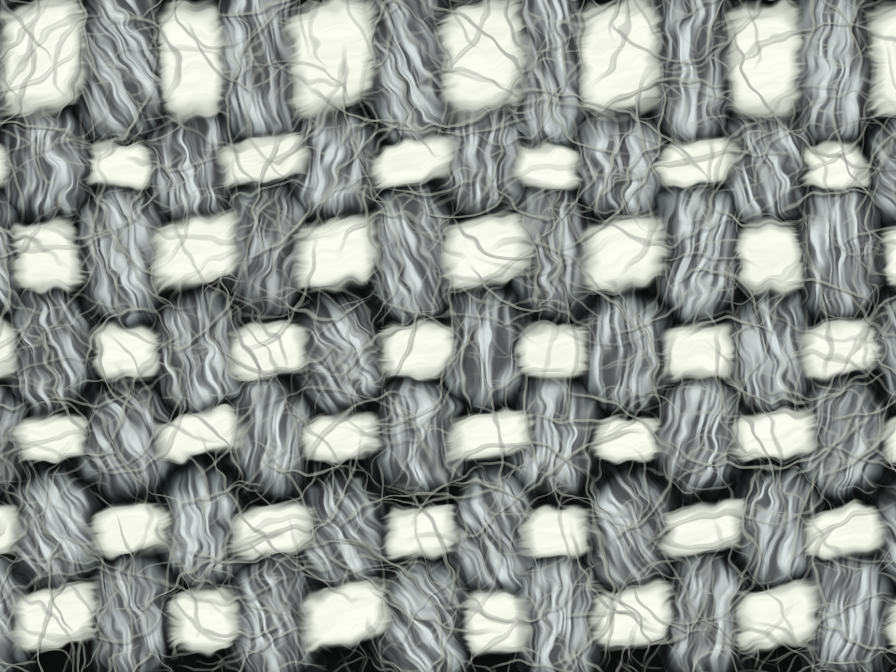
This texture is drawn by a Shadertoy shader. Its source:

```glsl
const int ROWS = 7;
const float ROW_Y[ROWS] = float[ROWS](.913, .757, .622, .479, .349, .210, .080);
const float ROW_HALF[ROWS] = float[ROWS](.084, .033, .052, .041, .034, .036, .045);
const float PITCH = .1068;
const float FIRST_X = .068;

const vec3 GAP = vec3(.08, .09, .09);
const vec3 SLATE = vec3(.29, .31, .31);
const vec3 ASH = vec3(.59, .61, .61);
const vec3 FIBRE = vec3(.73, .75, .71);
const vec3 CREAM = vec3(.98, .99, .94);

float hash(vec2 p) {
    vec3 q = fract(p.xyx * vec3(.1031, .1030, .0973));
    q += dot(q, q.yzx + 33.33);
    return fract((q.x + q.y) * q.z);
}

float noise(vec2 p) {
    vec2 i = floor(p), f = fract(p);
    f = f * f * (3. - 2. * f);
    return mix(mix(hash(i), hash(i + vec2(1, 0)), f.x),
               mix(hash(i + vec2(0, 1)), hash(i + vec2(1, 1)), f.x), f.y);
}

vec2 rotate(vec2 p, float a) {
    float c = cos(a), s = sin(a);
    return vec2(c * p.x - s * p.y, s * p.x + c * p.y);
}

// Fine grain running along a twisted yarn
float strands(vec2 p, float angle, float seed) {
    vec2 q = rotate(p, angle) + seed * 17.;
    q.x += .012 * noise(q * 22.);
    return .55 * noise(q * vec2(130., 17.)) + .45 * noise(q * vec2(260., 32.) + 9.);
}

// Coverage of loose curved hairs, one per grid cell
float hairs(vec2 p, float scale, float width, float seed, float pixel) {
    vec2 g = p * scale, cell = floor(g);
    float cover = 0.;
    for (int j = -1; j <= 1; j++)
    for (int i = -1; i <= 1; i++) {
        vec2 id = cell + vec2(i, j), key = id + seed;
        vec2 root = id + vec2(hash(key + 3.1), hash(key + 7.7));
        vec2 q = rotate(g - root, 6.2832 * hash(key + 11.3));
        float radius = mix(.8, 2.5, hash(key + 19.9));
        float d = abs(length(q - vec2(0., radius)) - radius) / scale;
        float ends = smoothstep(.95, .55, abs(q.x)) * step(q.y, radius);
        float line = 1. - smoothstep(width * .4, width + pixel, d);
        cover = max(cover, line * ends * mix(.4, 1., hash(key + 23.)));
    }
    return cover;
}

void mainImage(out vec4 fragColor, in vec2 fragCoord) {
    float pixel = 1. / iResolution.y;
    vec2 p = fragCoord * pixel;
    vec2 ragged = vec2(noise(p * 48.), noise(p * 48. + 31.)) - .5;
    vec2 w = p + .012 * ragged;
    float start = FIRST_X + .024 * (1. - p.y);
    float nearest = round((p.x - start) / PITCH);

    // Plain weave: highest grey warp and closest pale weft
    float height = -.5, pad = 9., padSeed = 0., warpSeed = 0.;
    vec2 warpLocal = vec2(0), padLocal = vec2(0);
    for (int r = 0; r < ROWS; r++)
    for (int k = -1; k <= 1; k++) {
        float column = nearest + float(k);
        float seed = hash(vec2(column, r) + 40.);
        float x = start + PITCH * column + .016 * (hash(vec2(column, 5.) + 60.) - .5);
        vec2 local = w - vec2(x, ROW_Y[r] + .010 * (seed - .5));
        if (mod(column + float(r), 2.) < .5) {
            local.y -= local.x * mix(-.02, .22, seed);
            vec2 q = abs(local) / vec2(PITCH * mix(.43, .61, seed), ROW_HALF[r]);
            float d = pow(dot(q * q, q * q * sqrt(q)), 1. / 4.5);
            if (d < pad) { pad = d; padLocal = local; padSeed = seed; }
        } else {
            vec2 q = local / vec2(PITCH * .65, ROW_HALF[r] + .052);
            float h = 1. - dot(q, q);
            if (h > height) { height = h; warpLocal = local; warpSeed = seed; }
        }
    }

    // Grey yarn, dark in the holes and beside each pale pad
    float grain = strands(warpLocal, mix(-.65, .35, warpSeed), warpSeed);
    float lift = height + .35 * (noise(p * 16.) - .5);
    vec3 color = mix(GAP, SLATE, smoothstep(-.2, .18, lift));
    color = mix(color, ASH, smoothstep(.0, .65, lift));
    color *= mix(.55, 1.45, smoothstep(.15, .85, grain));
    color *= 1. - .32 * smoothstep(1.45, 1., pad);

    // Short fuzz clings to the grey yarn
    float fuzz = max(hairs(w, 24., .0014, 13., pixel), hairs(w, 15., .0015, 47., pixel));
    color = mix(color, FIBRE, .5 * fuzz);

    // Pale weft pads with soft fibrous rims
    float padGrain = strands(padLocal, 1.45, padSeed);
    float rim = pad + .22 * (padGrain - .5);
    vec3 pale = mix(FIBRE * .92, CREAM, smoothstep(1.02, .62, rim));
    pale *= mix(.95, 1.03, padGrain);
    color = mix(color, pale, smoothstep(1.12, .88, rim));

    // Long stray hairs, each with a faint shadow
    vec2 drop = vec2(.003, -.004);
    for (int n = 0; n < 3; n++) {
        float scale = 5. + 3.5 * float(n), seed = 71. + 29. * float(n);
        color *= 1. - .22 * hairs(w - drop, scale, .0022, seed, pixel);
        color = mix(color, FIBRE * .95, .65 * hairs(w, scale, .0017, seed, pixel));
    }
    fragColor = vec4(clamp(color, 0., 1.), 1.);
}
```
